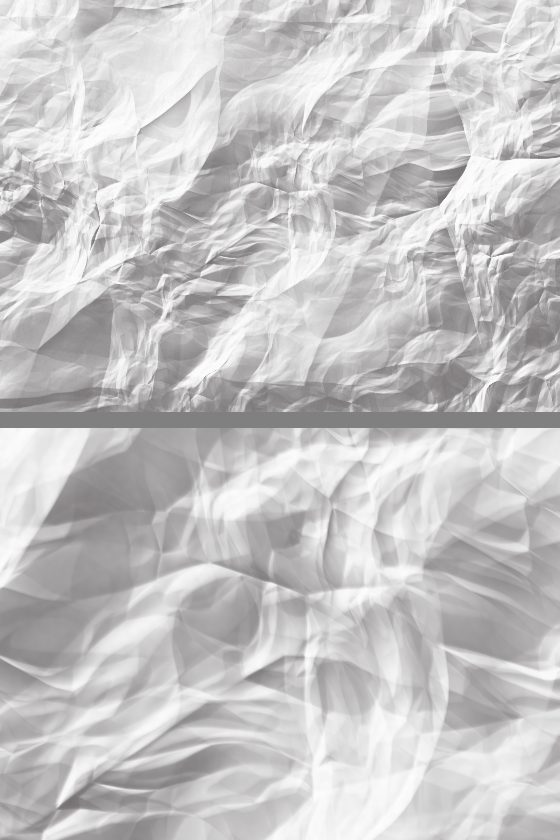
Top: the whole. Bottom: its middle third, enlarged.
Write a Shadertoy shader that draws this texture.

```glsl
// Crumpled white paper: sharp folds and flat facets lit from the upper left.

vec2 hash2(vec2 p) {
    vec3 q = fract(p.xyx * vec3(0.1031, 0.1030, 0.0973));
    q += dot(q, q.yzx + 33.33);
    return fract((q.xx + q.yz) * q.zy);
}

float cornerSlope(vec2 cell, vec2 offset) {
    float angle = 6.2832 * hash2(cell).x;
    return dot(vec2(cos(angle), sin(angle)), offset);
}

float gradientNoise(vec2 p) {
    vec2 i = floor(p), f = fract(p);
    vec2 u = f * f * f * (f * (f * 6.0 - 15.0) + 10.0);
    float low = mix(cornerSlope(i, f), cornerSlope(i + vec2(1, 0), f - vec2(1, 0)), u.x);
    float high = mix(cornerSlope(i + vec2(0, 1), f - vec2(0, 1)), cornerSlope(i + 1.0, f - 1.0), u.x);
    return mix(low, high, u.y);
}

// Voronoi cells raised or sunk as flat-sided pyramids, with broken creases on their borders
float facets(vec2 p) {
    vec2 i = floor(p), f = fract(p);
    float nearest = 9.0, second = 9.0, lift = 0.0;
    for (int y = -1; y <= 1; y++)
    for (int x = -1; x <= 1; x++) {
        vec2 cell = vec2(x, y);
        vec2 offset = cell + 0.1 + 0.8 * hash2(i + cell) - f;
        float d = dot(offset, offset);
        if (d < nearest) {
            second = nearest;
            nearest = d;
            lift = 2.0 * hash2(i + cell + 71.0).y - 1.0;
        } else {
            second = min(second, d);
        }
    }
    float border = second - nearest;
    float crease = 0.55 * gradientNoise(p * 0.7 + 50.0) * exp(-5.0 * border);
    return 0.9 * lift * border + crease;
}

// Height of the sheet: facets and folds, ever smaller and patchier
float paperHeight(vec2 p) {
    // Lean the folds slightly along the rising diagonal
    p = vec2(0.94 * (p.x + p.y), p.y - p.x) * 0.707 + 5.0;
    p += 0.03 * vec2(gradientNoise(p * 4.0), gradientNoise(p * 4.0 + 17.0));
    p += 0.009 * vec2(gradientNoise(p * 15.0 + 3.0), gradientNoise(p * 15.0 + 29.0));
    float patches = clamp(1.0 + 1.8 * gradientNoise(p * 2.3 + 40.0), 0.3, 1.8);
    float height = 0.2 * gradientNoise(p * 1.6 + 9.0);
    float size = 2.4, weight = 0.82, side = -1.0;
    for (int i = 0; i < 5; i++) {
        float fold = 0.68 * facets(p * size) + 0.5 * side * abs(gradientNoise(p * size * 1.2 + 23.0));
        height += weight * fold / size * (i > 1 ? patches : 1.0);
        // Smaller folds break where larger ones bend
        p += 0.45 * fold / size * vec2(0.8, -0.6);
        p = mat2(0.8, 0.6, -0.6, 0.8) * p + 3.7;
        size *= 1.8;
        weight *= 0.8;
        side = -side;
    }
    return height;
}

void mainImage(out vec4 fragColor, in vec2 fragCoord) {
    vec2 uv = fragCoord / iResolution.xy;
    vec2 p = fragCoord / iResolution.y;

    // Slope toward the light, and curvature that catches on the creases
    float reach = 0.0023;
    vec2 toLight = reach * vec2(-0.6, 0.8);
    float here = paperHeight(p);
    float lit = paperHeight(p + toLight);
    float shaded = paperHeight(p - toLight);
    float light = (shaded - lit) / (2.0 * reach);
    light += 0.25 * (2.0 * here - lit - shaded) / reach;

    // Broad light falling off from the upper left
    vec2 glow = uv - vec2(0.12, 0.88), gloom = uv - vec2(0.06, 0.28);
    light += 1.1 * (uv.y - 0.47) + 1.2 * gradientNoise(p * 1.7 + 31.0);
    light += 0.9 * exp(-14.0 * dot(glow, glow)) - 0.8 * exp(-12.0 * dot(gloom, gloom));
    light = 1.95 * tanh((1.25 * light - 0.12) / 1.95);

    // Tone curve with compressed highlights, plus fine paper grain
    float tone = 0.81 + 0.14 * light - 0.025 * light * light;
    tone += 0.014 * gradientNoise(p * 150.0);
    vec3 color = tone + (1.0 - tone) * vec3(0.012, -0.014, -0.006);
    fragColor = vec4(clamp(color, 0.0, 1.0), 1.0);
}
```
